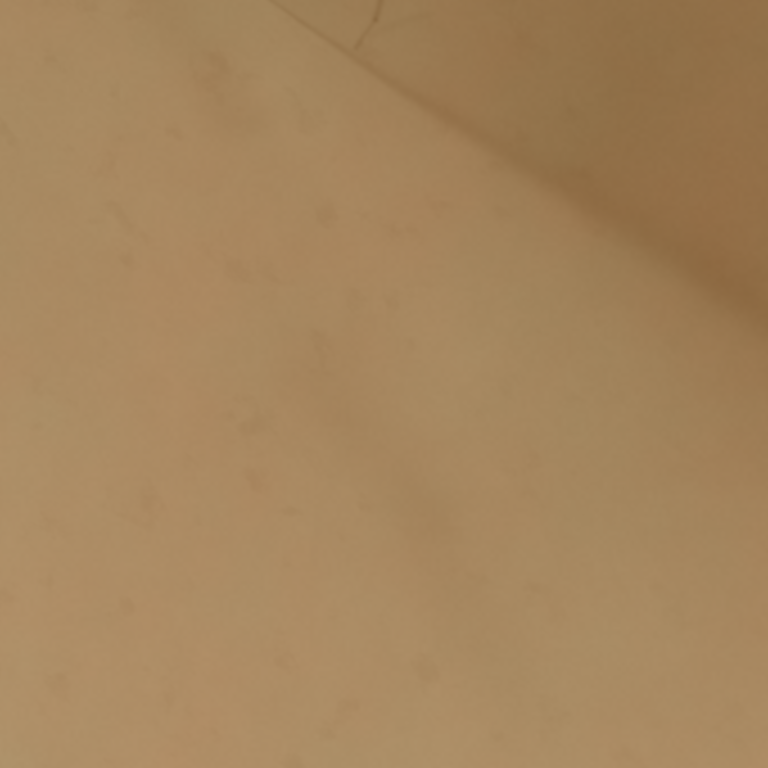
A Shadertoy shader for this texture:

```glsl
// Soft tan cloth with a diagonal crease, shaded folds and faint mottling.

float hash(vec2 p) {
    p = fract(p * vec2(0.1031, 0.1137));
    p += dot(p, p.yx + 33.33);
    return fract((p.x + p.y) * p.x * 7.31);
}

float noise(vec2 p) {
    vec2 i = floor(p), f = fract(p);
    f = f * f * (3.0 - 2.0 * f);
    return mix(mix(hash(i), hash(i + vec2(1, 0)), f.x),
               mix(hash(i + vec2(0, 1)), hash(i + vec2(1, 1)), f.x), f.y);
}

// Layered noise, roughly centred on zero
float fbm(vec2 p) {
    float sum = 0.0, amp = 0.5;
    for (int i = 0; i < 5; i++) {
        sum += amp * (noise(p) - 0.5);
        p = mat2(0.8, 0.6, -0.6, 0.8) * p * 2.03 + 17.3;
        amp *= 0.5;
    }
    return sum;
}

// Soft stroke from a to b, fading out from its centre line
float stroke(vec2 p, vec2 a, vec2 b, float width) {
    vec2 ab = b - a;
    float h = clamp(dot(p - a, ab) / dot(ab, ab), 0.0, 1.0);
    float d = length(p - a - ab * h) / width;
    return exp(-d * d);
}

void mainImage(out vec4 fragColor, in vec2 fragCoord) {
    vec2 uv = fragCoord / iResolution.xy;
    vec2 warped = uv + 0.02 * vec2(fbm(uv * 9.0), fbm(uv * 9.0 + 40.0));

    // Signed distance to the crease, positive at the upper right
    float along = smoothstep(0.35, 1.0, uv.x);
    float creaseY = 1.0 - 0.635 * (uv.x - 0.35) + 0.006 * sin(uv.x * 9.0);
    float d = (uv.y - creaseY) / 1.185 + 0.004 * fbm(uv * 14.0);

    // Light lower sheet, darkening towards the crease
    float below = 0.07 + 0.15 * smoothstep(-0.9, -0.15, d) + 0.11 * uv.x * uv.y;
    below += mix(0.12, 0.46, along) * exp(min(d, 0.0) / mix(0.09, 0.15, along));

    // Darker upper sheet; the crease goes from sharp to soft
    float above = mix(0.48, 0.80, smoothstep(0.4, 0.85, uv.x));
    above -= 0.07 * smoothstep(0.1, 0.35, d) * (1.0 - along);
    float blur = mix(0.004, 0.05, along);
    float shade = mix(below, above, smoothstep(-blur, blur, d));
    float lineD = d / mix(0.0035, 0.035, along);
    shade += mix(0.20, 0.12, along) * smoothstep(0.32, 0.42, uv.x + 0.03) * exp(-lineD * lineD);

    // Broad faint folds in the lower sheet
    shade += 0.11 * stroke(warped, vec2(0.20, 1.02), vec2(0.31, 0.85), 0.045);
    shade += 0.09 * stroke(warped, vec2(0.41, 0.50), vec2(0.55, 0.33), 0.055);
    shade += 0.06 * stroke(warped, vec2(0.55, 0.33), vec2(0.67, 0.08), 0.05);
    shade -= 0.05 * stroke(warped, vec2(0.36, 0.90), vec2(0.60, 0.52), 0.04);

    // Small forked wrinkle beside the crease
    shade += 0.28 * stroke(warped, vec2(0.503, 1.01), vec2(0.492, 0.975), 0.005);
    shade += 0.18 * stroke(warped, vec2(0.492, 0.975), vec2(0.465, 0.94), 0.004);
    shade += 0.08 * stroke(warped, vec2(0.485, 0.955), vec2(0.56, 0.982), 0.006);

    // Cloudy mottling and sparse smudges slanting down to the right
    vec2 slant = mat2(0.8, 0.6, -0.6, 0.8) * uv;
    float smudge = smoothstep(0.12, 0.34, fbm(slant * vec2(22.0, 30.0) + 5.0));
    shade += 0.10 * fbm(uv * 5.0) + 0.07 * fbm(uv * 26.0);
    shade += 0.10 * smudge * (1.0 - 0.6 * along);

    vec3 lightTan = vec3(0.692, 0.572, 0.416);
    vec3 darkTan = vec3(0.537, 0.401, 0.246);
    vec3 color = mix(lightTan, darkTan, clamp(shade, 0.0, 1.05));

    // Slow drift between rosy and olive tints, plus very fine grain
    float tint = fbm(uv * 4.0 + 60.0) + 0.5 * fbm(uv * 15.0 + 80.0);
    color += tint * vec3(0.022, -0.016, -0.012);
    color += 0.008 * (noise(uv * 170.0) - 0.5);
    fragColor = vec4(color, 1.0);
}
```
